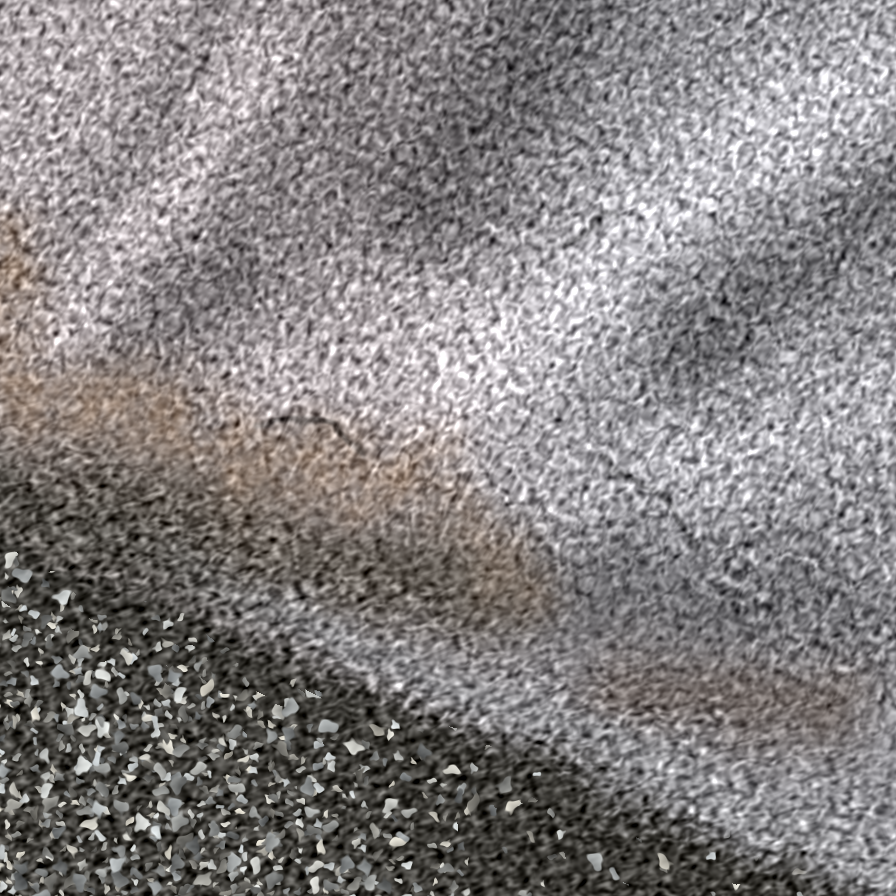
A Shadertoy shader for this texture:

```glsl
// Weathered stone wall meeting a strip of pebbled asphalt along a falling diagonal.
// Soft capsule-shaped stains tint the stone, gradient noise gives it a wiry grain,
// and jittered cells scatter rounded pebbles over the dark lower left corner.

vec2 hash2(vec2 p) {
    vec3 q = fract(p.xyx * vec3(0.1031, 0.1030, 0.0973));
    q += dot(q, q.yzx + 33.33);
    return fract((q.xx + q.yz) * q.zy);
}

float gradientNoise(vec2 p) {
    vec2 i = floor(p), f = fract(p);
    vec2 u = f * f * (3.0 - 2.0 * f);
    vec2 o = vec2(0.0, 1.0);
    float a = dot(hash2(i) * 2.0 - 1.0, f);
    float b = dot(hash2(i + o.yx) * 2.0 - 1.0, f - o.yx);
    float c = dot(hash2(i + o.xy) * 2.0 - 1.0, f - o.xy);
    float d = dot(hash2(i + 1.0) * 2.0 - 1.0, f - 1.0);
    return mix(mix(a, b, u.x), mix(c, d, u.x), u.y);
}

float fbm(vec2 p) {
    float sum = 0.0, amp = 1.0;
    for (int i = 0; i < 4; i++) {
        sum += amp * gradientNoise(p);
        p = mat2(1.6, 1.2, -1.2, 1.6) * p + 7.3;
        amp *= 0.55;
    }
    return sum;
}

// Wiry grain: lightly warped noise at two sizes
float grain(vec2 p) {
    p += 0.4 * vec2(gradientNoise(p * 0.6 + 3.1), gradientNoise(p * 0.6 + 19.7));
    return gradientNoise(p) + 0.85 * gradientNoise(p * 1.7 + 41.0);
}

float segmentDistance(vec2 p, vec2 a, vec2 b) {
    vec2 ab = b - a;
    return length(p - a - ab * clamp(dot(p - a, ab) / dot(ab, ab), 0.0, 1.0));
}

// Soft stain around a segment
float stain(vec2 p, vec2 a, vec2 b, float width) {
    float d = segmentDistance(p, a, b) / width;
    return exp(-d * d);
}

// Lays one layer of pebbles over a ground colour
vec3 addPebbles(vec3 ground, vec2 p, float scale, float density, float seed) {
    vec2 cell = floor(p * scale);
    float blur = 0.05 + 0.7 * scale / iResolution.y;
    for (int y = -1; y <= 1; y++)
    for (int x = -1; x <= 1; x++) {
        vec2 id = cell + vec2(x, y);
        vec2 place = hash2(id + seed), kind = hash2(id + seed + 57.0);
        vec2 d = p * scale - id - 0.1 - 0.8 * place;
        float angle = 6.283 * kind.x;
        d = mat2(cos(angle), sin(angle), -sin(angle), cos(angle)) * d;
        d.y *= 1.1 + 0.6 * place.x;
        d += 0.12 * sin(d.yx * 7.0 + 6.0 * place);
        float radius = 0.24 + 0.24 * place.y;
        float cover = 1.0 - smoothstep(-blur, blur, length(d) - radius);
        float tone = mix(0.34, 0.88, fract(kind.x * 17.0)) + 0.2 * d.y;
        vec3 tint = mix(vec3(0.97, 1.0, 1.01), vec3(1.02, 1.0, 0.94), place.x);
        ground = mix(ground, tone * tint, cover * step(kind.y, density));
    }
    return ground;
}

void mainImage(out vec4 fragColor, in vec2 fragCoord) {
    vec2 uv = fragCoord / iResolution.xy;
    float broad = fbm(uv * 9.0), patchy = fbm(uv * 24.0 + 5.0);
    vec2 p = uv + 0.035 * vec2(broad, fbm(uv * 9.0 + 31.0));

    // Diagonal pale and dark sweeps over the stone
    float light = 0.575 + 0.05 * broad + 0.06 * patchy;
    light += 0.15 * stain(p, vec2(0.08, 0.64), vec2(0.29, 0.93), 0.05);
    light += 0.09 * stain(p, vec2(0.0, 0.84), vec2(0.14, 1.0), 0.12);
    light += 0.17 * stain(p, vec2(0.50, 0.53), vec2(0.62, 0.64), 0.07);
    light += 0.19 * stain(p, vec2(0.68, 0.72), vec2(0.95, 0.91), 0.07);
    light += 0.13 * stain(p, vec2(0.34, 0.58), vec2(0.50, 0.64), 0.08);
    light += 0.12 * stain(p, vec2(0.76, 0.46), vec2(1.02, 0.58), 0.05);
    light += 0.08 * stain(p, vec2(0.55, 0.41), vec2(0.72, 0.50), 0.05);
    light -= 0.17 * stain(p, vec2(0.48, 0.78), vec2(0.64, 1.0), 0.07);
    light -= 0.07 * stain(p, vec2(0.28, 0.76), vec2(0.43, 0.98), 0.08);
    light -= 0.11 * stain(p, vec2(0.14, 0.60), vec2(0.25, 0.68), 0.05);
    light -= 0.10 * stain(p, vec2(0.10, 0.74), vec2(0.25, 0.99), 0.035);
    light -= 0.14 * stain(p, vec2(0.76, 0.61), vec2(1.02, 0.79), 0.05);
    light -= 0.13 * stain(p, vec2(0.62, 0.34), vec2(0.95, 0.32), 0.06);
    vec3 color = light * mix(vec3(1.03, 0.985, 1.0), vec3(0.995, 0.99, 1.02), smoothstep(0.35, 0.75, uv.x));

    // Rust, soot and the brown patch at the foot of the wall
    float soot = max(stain(p, vec2(-0.05, 0.45), vec2(0.25, 0.41), 0.09),
                     stain(p, vec2(0.22, 0.40), vec2(0.54, 0.34), 0.07));
    color = mix(color, vec3(0.36, 0.335, 0.305) + 0.1 * patchy, 0.9 * soot);
    float rust = max(stain(p, vec2(-0.02, 0.72), vec2(0.01, 0.61), 0.05),
                     stain(p, vec2(0.02, 0.57), vec2(0.27, 0.51), 0.05));
    rust = max(rust, stain(p, vec2(0.28, 0.48), vec2(0.47, 0.47), 0.05));
    rust = max(rust, 0.6 * stain(p, vec2(0.49, 0.44), vec2(0.58, 0.35), 0.035));
    rust *= clamp(0.75 + 0.7 * patchy, 0.0, 1.0);
    color = mix(color, vec3(0.61, 0.52, 0.45), 0.85 * rust);
    color = mix(color, vec3(0.42, 0.38, 0.36), 0.8 * stain(p, vec2(0.70, 0.23), vec2(0.92, 0.21), 0.055));

    // Pale ledge above the asphalt
    float above = p.y - (0.405 - 0.425 * p.x);
    float ledge = exp(-pow((above - 0.045) / 0.035, 2.0));
    vec3 ledgeColor = mix(vec3(0.31, 0.30, 0.28), vec3(0.56, 0.56, 0.57), smoothstep(0.12, 0.4, uv.x));
    color = mix(color, ledgeColor + 0.12 * patchy, 0.8 * ledge);

    // Short cracks
    float crack = min(segmentDistance(p, vec2(0.68, 0.49), vec2(0.79, 0.39)),
                      segmentDistance(p, vec2(0.30, 0.53), vec2(0.40, 0.50)));
    crack = min(crack, segmentDistance(p, vec2(0.62, 0.73), vec2(0.69, 0.76)));
    color *= 1.0 - 0.35 * (1.0 - smoothstep(0.001, 0.008, crack));

    // Grain leans upright on the upper wall and lies flat near its foot
    float foot = smoothstep(0.28, 0.08, above);
    float upright = grain(mat2(0.85, 0.4, -0.5, 0.85) * uv * vec2(112.0, 92.0));
    float flatGrain = grain(mat2(0.9, -0.35, 0.35, 0.9) * uv * vec2(82.0, 118.0));
    float fleck = mix(upright, flatGrain, foot);
    color += 0.54 * fleck * (0.5 + 0.85 * light);

    // Asphalt with pebbles thinning toward the edge and the right
    vec3 asphalt = vec3(0.235, 0.228, 0.21) + 0.33 * flatGrain;
    float density = smoothstep(0.015, -0.12, above) * mix(1.0, 0.12, smoothstep(0.2, 0.7, uv.x));
    asphalt = addPebbles(asphalt, uv, 82.0, 0.65 * density, 11.0);
    asphalt = addPebbles(asphalt, uv, 47.0, 0.62 * density, 83.0) + 0.08 * fleck;
    color = mix(asphalt, color, smoothstep(-0.03, 0.04, above + 0.02 * fleck));

    fragColor = vec4(clamp(color, 0.0, 1.0), 1.0);
}
```
